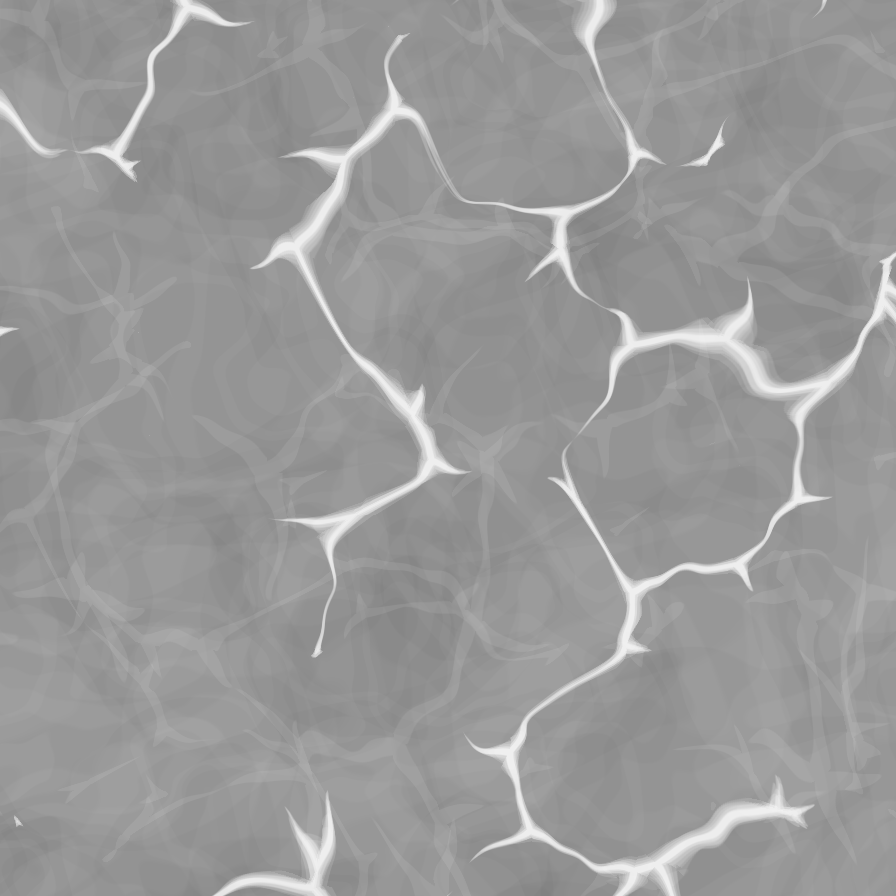
A WebGL 2 fragment shader for this texture:

```glsl
#version 300 es
precision highp float;
// Pale branching filaments with glowing forks over smoky grey.
// Forks follow the borders of warped cellular noise, tapering away from the
// cell corners; thin translucent layers stack up into stepped halos.
uniform vec2 u_resolution;
out vec4 fragColor;

const float GRID = 4.8;          // cells across the canvas
const int VEIN_LAYERS = 8;
const int GHOST_LAYERS = 3;
const int SMOKE_LAYERS = 8;

vec2 hash2(vec2 p) {
    vec3 q = fract(p.xyx * vec3(0.1031, 0.1030, 0.0973));
    q += dot(q, q.yzx + 33.33);
    return fract((q.xx + q.yz) * q.zy);
}

float valueNoise(vec2 p) {
    vec2 i = floor(p), f = fract(p);
    f = f * f * (3.0 - 2.0 * f);
    float low = mix(hash2(i).x, hash2(i + vec2(1, 0)).x, f.x);
    float high = mix(hash2(i + vec2(0, 1)).x, hash2(i + vec2(1, 1)).x, f.x);
    return mix(low, high, f.y);
}

// Layered sines, each octave bending the result of the one before
vec2 warp(vec2 p, float phase) {
    const mat2 turn = mat2(0.8, 0.6, -0.6, 0.8);
    float freq = 17.0, amp = 0.023;
    for (int i = 0; i < 4; i++) {
        vec2 axis = turn * p;
        p += amp * sin(freq * axis.yx + vec2(phase, 1.7 - phase) + float(i) * 2.3);
        freq *= 1.9;
        amp *= 0.46;
    }
    return p;
}

// How much a warped position is magnified against the canvas
float stretch(vec2 p, float pixel) {
    vec2 dx = dFdx(p), dy = dFdy(p);
    return clamp(sqrt(abs(dx.x * dy.y - dx.y * dy.x)) / pixel, 0.5, 1.6);
}

// x: distance to the nearest cell border, y: a measure of distance to a corner
vec2 cellBorders(vec2 p) {
    vec2 base = floor(p - 0.5), a = vec2(9.0), b = a, c = a;
    for (int y = -1; y <= 2; y++)
    for (int x = -1; x <= 2; x++) {
        vec2 id = base + vec2(x, y);
        vec2 d = id + 0.1 + 0.8 * hash2(id + 40.0) - p;
        float m = dot(d, d);
        if (m < dot(a, a)) { c = b; b = a; a = d; }
        else if (m < dot(b, b)) { c = b; b = d; }
        else if (m < dot(c, c)) { c = d; }
    }
    float border = (dot(b, b) - dot(a, a)) / (2.0 * max(length(b - a), 0.001));
    return vec2(border, length(c) - length(a));
}

// Coverage of arms that start at corners and narrow to a point at 'reach'
float forks(vec2 p, float width, float reach, float blur) {
    vec2 cell = cellBorders(p);
    float taper = clamp(1.0 - cell.y / max(reach, 0.001), 0.0, 1.0);
    float edge = cell.x - width * pow(taper, 0.7);
    return (1.0 - smoothstep(-blur, blur, edge)) * smoothstep(0.0, 0.12, taper);
}

// Overlapping faint patches and ribbons
float smoke(vec2 uv, float blur) {
    float tone = 0.538;
    for (int i = 0; i < SMOKE_LAYERS; i++) {
        float k = float(i);
        vec2 p = warp(uv + k * 0.37, k * 0.8);
        float n = valueNoise(p * (5.0 + 0.6 * k) + k * 17.0);
        float patchy = smoothstep(-blur, blur, n - 0.58);
        float ribbon = 1.0 - smoothstep(-blur, blur, abs(n - 0.36) - 0.05);
        tone += 0.014 * patchy + (mod(k, 3.0) < 1.0 ? -0.011 : 0.012) * ribbon;
    }
    return tone;
}

void main() {
    vec2 uv = gl_FragCoord.xy / u_resolution.y;
    float pixel = 1.0 / u_resolution.y;
    float tone = smoke(uv, pixel * 7.0);
    float blur = pixel * GRID * 0.8;

    // Wide, dim traces at unrelated places
    for (int i = 0; i < GHOST_LAYERS; i++) {
        float k = float(i);
        vec2 p = warp(uv + k * 0.21 + 0.3, k * 1.3);
        float width = (0.035 + 0.012 * k) * stretch(p, pixel);
        float reach = 1.4 * valueNoise(p * 5.0 + k * 9.0) - 0.45;
        tone = mix(tone, 1.0, 0.08 * forks(p * GRID + k * 11.0, width, reach, blur));
    }

    // Bright arms first, then ever wider and shorter halo layers
    for (int i = 0; i < VEIN_LAYERS; i++) {
        float t = float(i) / float(VEIN_LAYERS - 1);
        vec2 p = warp(uv, 0.10 * sin(float(i) * 2.4));
        float presence = valueNoise(p * 5.2 + 7.0);
        float glow = valueNoise(p * 6.0 + 31.0);
        float spread = 0.018 + 0.125 * t * t * mix(0.4, 1.2, glow);
        float reach = (1.35 * presence - 0.22) * (1.0 - 0.6 * t) - 0.12 * t * (1.0 - glow);
        float opacity = mix(0.34, 0.12, sqrt(t));
        float cover = forks(p * GRID, spread * stretch(p, pixel), reach, blur);
        tone = mix(tone, 1.0, opacity * cover);
    }
    fragColor = vec4(vec3(min(tone, 0.98)), 1.0);
}
```
